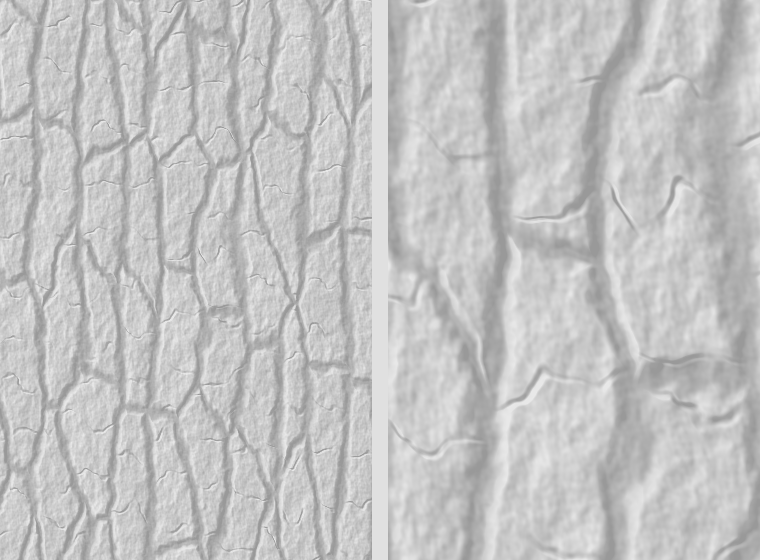
Left: the whole. Right: its middle third, enlarged.
This texture is drawn by a WebGL 1 fragment shader. Its source:

```glsl
precision highp float;
uniform vec2 u_resolution;

vec2 hash2(vec2 p) {
  p = vec2(dot(p, vec2(127.1, 311.7)), dot(p, vec2(269.5, 183.3)));
  return fract(sin(p) * 43758.55);
}

float gradientDot(vec2 cell, vec2 offset, vec2 f) {
  return dot(hash2(cell + offset) * 2.0 - 1.0, f - offset);
}

float gradientNoise(vec2 p) {
  vec2 i = floor(p), f = fract(p);
  vec2 u = f * f * f * (f * (f * 6.0 - 15.0) + 10.0);
  return mix(
    mix(gradientDot(i, vec2(0, 0), f), gradientDot(i, vec2(1, 0), f), u.x),
    mix(gradientDot(i, vec2(0, 1), f), gradientDot(i, vec2(1, 1), f), u.x), u.y);
}

// Rough, flaky surface of the plates
float flakes(vec2 p) {
  float sum = 0.0, amplitude = 1.0;
  vec2 q = p * vec2(24.0, 16.0);
  for (int i = 0; i < 4; i++) {
    sum += amplitude * gradientNoise(q);
    q = q * 2.03 + 17.3;
    amplitude *= 0.55;
  }
  return sum - 0.7 * abs(gradientNoise(p * vec2(34.0, 24.0) + 5.0));
}

vec2 seed(vec2 cell) {
  return cell + 0.5 + (hash2(cell) - 0.5) * vec2(0.7, 0.95);
}

// Tall cells: x is the distance to the furrow, yz the cell
vec3 barkCells(vec2 q) {
  vec2 home = floor(q), nearest = home;
  float best = 9.0;
  for (int j = -1; j <= 1; j++) {
    for (int i = -1; i <= 1; i++) {
      vec2 cell = home + vec2(i, j);
      float d = length(seed(cell) - q);
      if (d < best) { best = d; nearest = cell; }
    }
  }
  vec2 a = seed(nearest);
  float border = 9.0;
  for (int j = -2; j <= 2; j++) {
    for (int i = -2; i <= 2; i++) {
      vec2 cell = nearest + vec2(i, j);
      vec2 b = seed(cell);
      if (length(b - a) > 0.001) {
        vec2 n = normalize(b - a);
        // Level borders stay thin, upright ones open wide
        float d = dot(0.5 * (a + b) - q, n) * mix(1.0, 3.5, n.y * n.y);
        border = min(border, d);
      }
    }
  }
  return vec3(border, nearest);
}

// x: height, y: plate mask, z: crack mask, w: plate tone
vec4 bark(vec2 p) {
  vec2 w = p;
  w.x += 0.045 * gradientNoise(p * vec2(5.0, 4.0))
       + 0.016 * gradientNoise(p * vec2(22.0, 17.0) + 3.0)
       + 0.006 * gradientNoise(p * vec2(70.0, 55.0));
  w.y += 0.05 * gradientNoise(p * vec2(13.0, 9.0) + 8.0)
       + 0.012 * gradientNoise(p * 50.0);
  vec3 cell = barkCells(w * vec2(9.5, 2.7));
  float opening = 0.24 + 0.16 * gradientNoise(p * vec2(9.0, 5.0) + 21.0);
  float plate = smoothstep(0.03, opening, cell.x);

  // Cross cracks, staggered from plate to plate
  vec2 chance = hash2(cell.yz + 40.0);
  float v = w.y * 7.5 + chance.x * 5.0 + 0.5 * gradientNoise(w * vec2(16.0, 7.0));
  float gap = abs(fract(v) - 0.5) / 7.5;
  float crack = 1.0 - smoothstep(0.0005, 0.0055, gap);
  crack *= plate * smoothstep(-0.2, 0.2, gradientNoise(p * vec2(18.0, 10.0) + 12.0));

  float height = plate + mix(0.5, 1.0, plate) * flakes(p) * 0.95 - 0.5 * crack;
  return vec4(height, plate, crack, chance.y - 0.5);
}

void main() {
  vec2 p = gl_FragCoord.xy / u_resolution.x;
  vec4 here = bark(p);
  float towardLight = bark(p + vec2(-0.0042, 0.0032)).x;
  float relief = clamp(here.x - towardLight, -0.35, 0.35);

  float fibres = gradientNoise(vec2(p.x * 75.0, p.y * 9.0));
  float grain = gradientNoise(p * 135.0) + 0.6 * gradientNoise(p * 210.0 + 9.0);
  float tone = mix(0.685 + 0.07 * fibres, 0.79 + 0.025 * here.w, here.y);
  tone += 0.29 * relief - 0.075 * here.z + 0.035 * grain;
  tone += 0.03 * gradientNoise(p * vec2(7.0, 5.0) + 31.0);
  gl_FragColor = vec4(vec3(clamp(tone, 0.6, 0.91)), 1.0);
}
```
